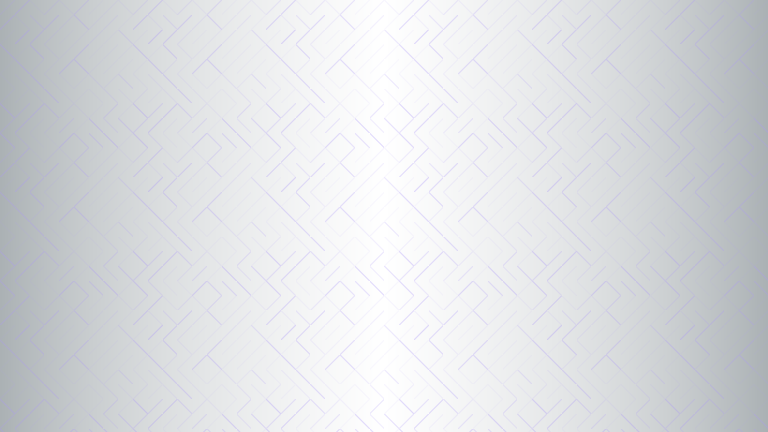
Write a WebGL 1 fragment shader that draws this background.

```glsl
precision highp float;

uniform vec2 u_resolution;

#define CELL 0.03422
#define TILE vec2(9.0, 10.0)
#define LINE_HALF_WIDTH 0.0014
#define BACKSLASH_SHARE 0.3
#define FAINT 0.06
#define STRONG 0.34
#define LINE_COLOR vec3(0.67, 0.59, 0.97)
#define SHADE_TINT vec3(1.07, 0.99, 0.95)

float hash(vec2 p) {
  vec3 q = fract(p.xyx * vec3(0.1031, 0.103, 0.0973));
  q += dot(q, q.yzx + 33.33);
  return fract((q.x + q.y) * q.z);
}

// White centre falling to cool grey at both sides
vec3 backdrop(float x) {
  float d = abs(2.0 * x - 1.0);
  float shade = 0.19 * d + 0.12 * d * d * d;
  return clamp(1.0 - shade * SHADE_TINT, 0.0, 1.0);
}

// Opacity of the diagonal maze, repeated in tiles of cells
float maze(vec2 p, float pixel) {
  vec2 grid = p / CELL;
  vec2 local = fract(grid);
  vec2 cell = mod(floor(grid), TILE);

  // One diagonal per cell
  bool backslash = hash(cell + 17.0) < BACKSLASH_SHARE;
  float offset = backslash ? local.x - local.y : local.x + local.y - 1.0;
  float dist = abs(offset) * 0.7071 * CELL;

  // Cells on the same diagonal share their strength in short runs
  float diagonal = backslash ? cell.x - cell.y + 40.0 : cell.x + cell.y;
  float run = floor((cell.x + 2.0 * hash(vec2(diagonal, 5.0))) / 3.0);
  float strength = hash(vec2(diagonal, run + 61.0));
  float opacity = mix(FAINT, STRONG, strength * strength);

  float edge = 0.6 * pixel;
  return opacity * (1.0 - smoothstep(LINE_HALF_WIDTH - edge, LINE_HALF_WIDTH + edge, dist));
}

void main() {
  // Canvas heights, measured from the top left
  float pixel = 1.0 / u_resolution.y;
  vec2 p = vec2(gl_FragCoord.x, u_resolution.y - gl_FragCoord.y) * pixel;

  vec3 color = backdrop(gl_FragCoord.x / u_resolution.x);
  color = mix(color, LINE_COLOR, maze(p, pixel));
  gl_FragColor = vec4(color, 1.0);
}
```
